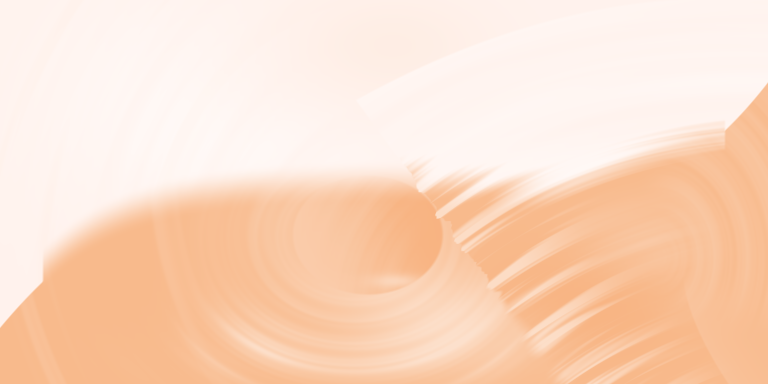
Write a WebGL 1 fragment shader that draws this background.

```glsl
precision highp float;
uniform vec2 u_resolution;

const vec3 CREAM = vec3(1.0, 0.95, 0.93);
const vec3 WHITE = vec3(1.0, 0.975, 0.965);
const vec3 PALE = vec3(0.99, 0.88, 0.80);
const vec3 PEACH = vec3(0.98, 0.80, 0.67);
const vec3 ORANGE = vec3(0.973, 0.73, 0.55);
const vec3 DEEP = vec3(0.97, 0.695, 0.495);

// Layered sines across a stroke (v), drifting slowly along it (u); 0 to 1
float bristles(float v, float u) {
  float sum = 0.0, amp = 0.5, freq = 1.0;
  for (int i = 0; i < 4; i++) {
    float k = float(i);
    sum += amp * sin(freq * v + 1.7 * k + 1.3 * sin(u * (2.0 + k) + 0.37 * freq * v));
    freq *= 1.93;
    amp *= 0.62;
  }
  return clamp(0.5 + 0.45 * sum, 0.0, 1.0);
}

// Soft elliptical spot
float glow(vec2 p, vec2 center, vec2 radius) {
  vec2 d = (p - center) / radius;
  return exp(-dot(d, d));
}

// Height of the border between cream and orange
float horizon(float x) {
  float dip = (x - 1.38) / 0.2;
  return 0.53 - 0.23 * exp(-(x - 0.11) / 0.22) - 0.03 * exp(-dip * dip)
    + 0.12 * smoothstep(1.4, 1.95, x);
}

// Cream wash with wide, faint arcs
vec3 creamWash(vec2 p) {
  float r = length((p - vec2(1.05, 0.25)) * vec2(1.0, 0.85));
  float arcs = bristles(r * 30.0, p.y);
  float bright = glow(p, vec2(0.38, 0.72), vec2(0.32, 0.3))
    + 0.7 * glow(p, vec2(0.72, 0.6), vec2(0.3, 0.12));
  vec3 c = mix(CREAM, WHITE, clamp(bright * (0.35 + 0.8 * arcs), 0.0, 1.0));
  c = mix(c, PALE, 0.28 * glow(p, vec2(1.02, 0.88), vec2(0.25, 0.14)));
  return mix(c, PALE, 0.12 * smoothstep(0.6, 0.9, arcs) * smoothstep(1.1, 0.3, p.x));
}

// Orange ground with the swirl and its rings
vec3 swirl(vec2 p, float aa) {
  vec2 q = (p - vec2(0.958, 0.388)) / vec2(0.195, 0.155);
  float r = length(q);
  float turn = q.x / (r + 0.3);
  float rings = bristles(r * 7.0 + turn * 1.5, q.y * 0.3);
  float near = smoothstep(3.0, 1.1, r);
  vec3 c = mix(ORANGE, PEACH, near * (0.15 + 0.75 * rings));

  // Pale sweep underneath
  float sweep = glow(p, vec2(1.15, 0.17), vec2(0.24, 0.13))
    + 0.75 * glow(p, vec2(0.68, 0.13), vec2(0.15, 0.1)) * rings
    + 0.5 * glow(p, vec2(0.95, 0.06), vec2(0.4, 0.07)) * rings;
  c = mix(c, PALE, clamp(sweep * (0.65 + 0.5 * rings), 0.0, 1.0));

  // Core, darker towards its right rim, with slanted arcs
  float core = smoothstep(aa, -aa, (r - 1.0) * 0.16);
  float arcs = bristles(length(p - vec2(1.3, 0.2)) * 65.0, p.y);
  vec3 inner = mix(PEACH, DEEP, smoothstep(-1.0, 0.8, q.x + 0.25 * q.y));
  inner = mix(inner, PEACH, 0.55 * arcs * smoothstep(0.9, -0.1, q.x));
  inner = mix(inner, PALE, 0.7 * glow(p, vec2(1.03, 0.268), vec2(0.07, 0.018)));
  c = mix(c, inner, core * 0.9);

  // Long faint strokes on the left
  float strokes = bristles(length(p - vec2(1.3, 0.55)) * 22.0, p.x);
  return mix(c, PEACH, 0.4 * smoothstep(0.65, 0.9, strokes) * smoothstep(0.7, 0.4, p.x));
}

// Dry brush stroke: rib is constant along each bristle
vec3 fanOrange(vec2 p, float rib, float along, float aa) {
  float fine = bristles(rib * 75.0, along * 2.0);
  float left = smoothstep(0.5, 0.05, along);
  vec3 c = mix(ORANGE, DEEP, 0.7 * glow(p, vec2(1.52, 0.2), vec2(0.25, 0.16)));
  c = mix(c, PALE, left * 0.9 * smoothstep(0.42, 0.8, fine));
  float patch1 = glow(p, vec2(1.67, 0.38), vec2(0.16, 0.1));
  c = mix(c, PEACH, patch1 * (0.4 + 0.5 * fine));
  c = mix(c, PALE, 0.6 * fine * glow(p, vec2(1.38, 0.08), vec2(0.13, 0.1)));

  // Nested bends at the right
  vec2 q = (p - vec2(1.71, 0.33)) * vec2(1.0, 0.8);
  float bends = bristles(length(q) * 60.0, p.y);
  c = mix(c, PEACH, 0.65 * bends * smoothstep(1.65, 1.82, p.x) * smoothstep(0.1, 0.3, p.y));

  // Crease running down to the lower right
  float crease = p.x - 1.78 - 0.9 * pow(max(0.28 - p.y, 0.0), 1.6);
  float below = smoothstep(0.3, 0.2, p.y);
  return mix(c, PEACH, 0.45 * below * smoothstep(-aa, aa, crease) * exp(-max(crease, 0.0) * 7.0));
}

vec3 fanCream(vec2 p, float rib, float along) {
  float broad = bristles(rib * 26.0, along);
  vec3 c = mix(CREAM, WHITE, 0.75 * broad);
  return mix(c, WHITE, 0.7 * glow(p, vec2(1.5, 0.56), vec2(0.4, 0.08)));
}

void main() {
  vec2 p = gl_FragCoord.xy / u_resolution.y;
  p.x *= 2.0 * u_resolution.y / u_resolution.x;
  float aa = 1.5 / u_resolution.y;

  // Fan outline: slanted left side and bowed top
  float along = p.x - 0.93 - 0.73 * (0.735 - p.y);
  float d = max(p.x - 0.92, 0.0);
  float top = 0.735 + 0.56 * d - 0.29 * d * d;
  float rib = p.y - 0.5 * along + 0.22 * along * along;
  float hair = bristles(rib * 75.0, along);
  float side = along + 0.035 * (hair - 0.5) * smoothstep(0.65, 0.4, p.y);
  float soft = aa + 0.03 * smoothstep(0.3, 0.1, p.y);
  float fan = smoothstep(-soft, soft, side) * smoothstep(aa, -aa, p.y - top);

  // Soft border in the middle, crisp corners at both ends
  float height = p.y - horizon(p.x) + fan * 0.07 * (hair - 0.5);
  float wash = smoothstep(-0.055, 0.06, height);
  float e = p.x - 1.888;
  float leftCorner = smoothstep(-aa, aa, p.y - 0.146 - 1.2 * p.x + 1.1 * p.x * p.x);
  float rightCorner = smoothstep(-aa, aa, p.y - 0.66 - 0.95 * e - 1.5 * e * e);
  wash = mix(leftCorner, wash, smoothstep(-aa, aa, p.x - 0.112));
  wash = mix(wash, rightCorner, smoothstep(-aa, aa, e));

  vec3 ground = mix(swirl(p, aa), fanOrange(p, rib, along, aa), fan);
  vec3 sky = mix(creamWash(p), fanCream(p, rib, along), fan);
  gl_FragColor = vec4(mix(ground, sky, wash), 1.0);
}
```
